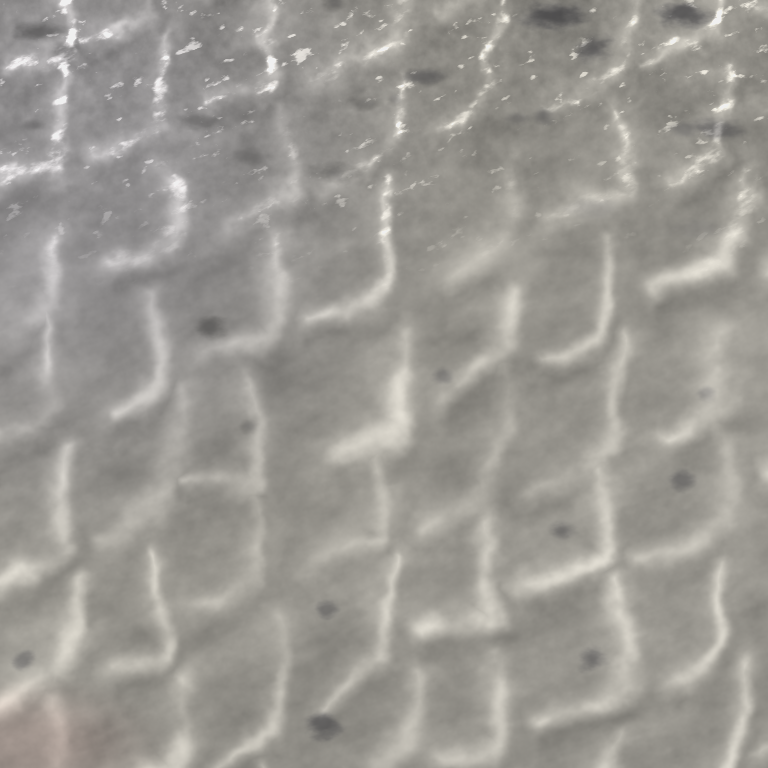
This texture is drawn by a WebGL 2 fragment shader. Its source:

```glsl
#version 300 es
precision highp float;
// Weathered grey hide: slanted rows of soft, hook-shaped pale ridges with pits and wet glints.

uniform vec2 u_resolution;
out vec4 fragColor;

const vec2 CELL = vec2(0.145, 0.165);
const float ROW_SLOPE = 0.42;

// Integer hash giving two values in 0..1
vec2 hash2(vec2 cell, uint seed) {
    uvec2 v = uvec2(ivec2(cell) + 4096) * 1664525u + seed * 747796405u + 1013904223u;
    v.x += v.y * 1664525u;
    v.y += v.x * 1664525u;
    v ^= v >> 16u;
    v.x += v.y * 1664525u;
    v.y += v.x * 1664525u;
    v ^= v >> 16u;
    return vec2(v >> 8u) / 16777216.0;
}

float valueNoise(vec2 p, uint seed) {
    vec2 i = floor(p), f = fract(p);
    f = f * f * (3.0 - 2.0 * f);
    float low = mix(hash2(i, seed).x, hash2(i + vec2(1, 0), seed).x, f.x);
    float high = mix(hash2(i + vec2(0, 1), seed).x, hash2(i + vec2(1, 1), seed).x, f.x);
    return mix(low, high, f.y);
}

float fbm(vec2 p, uint seed) {
    float sum = 0.0, gain = 0.53;
    for (uint k = 0u; k < 4u; k++) {
        sum += gain * valueNoise(p, seed + k);
        p = mat2(1.6, 1.2, -1.2, 1.6) * p;
        gain *= 0.5;
    }
    return sum;
}

// Distance to a segment that thins towards b
float taperedSegment(vec2 p, vec2 a, vec2 b, float taper) {
    vec2 ab = b - a;
    float h = clamp(dot(p - a, ab) / dot(ab, ab), 0.0, 1.0);
    return length(p - a - ab * h) + taper * h * h;
}

// x: bright crest, y: broad swelling around it
vec2 ridges(vec2 p, float width) {
    vec2 home = floor(vec2(p.x, p.y - ROW_SLOPE * p.x) / CELL);
    vec2 result = vec2(0.0);
    for (int j = -1; j <= 1; j++)
    for (int i = -1; i <= 1; i++) {
        vec2 id = home + vec2(i, j);
        vec2 shift = hash2(id, 1u) - 0.5, form = hash2(id, 2u), power = hash2(id, 3u);
        vec2 corner = (id + 0.5) * CELL;
        corner.y += ROW_SLOPE * corner.x;
        corner += shift * vec2(0.03, 0.04);
        vec2 top = corner + vec2(mix(-0.025, 0.03, form.x), mix(0.1, 0.15, form.y));
        vec2 tail = corner - vec2(mix(0.07, 0.11, power.y), mix(0.02, 0.05, form.x));

        // The bend is cut twice so the hook turns smoothly
        vec2 bendTop = mix(corner, top, 0.2), bendTail = mix(corner, tail, 0.25);
        vec2 middle = mix(corner, 0.5 * (bendTop + bendTail), 0.4);
        float upright = taperedSegment(p, bendTop, top, 0.004);
        float foot = taperedSegment(p, bendTail, tail, 0.003);
        float turn = min(taperedSegment(p, middle, bendTop, 0.0), taperedSegment(p, middle, bendTail, 0.0));
        float d = min(turn, min(upright, foot));
        float reach = width * mix(0.8, 1.3, shift.x + 0.5);
        float crest = exp(-d * d / (reach * reach)) * mix(0.45, 1.0, power.x);
        result = max(result, vec2(crest, exp(-d * d / 0.0009)));
    }
    return result;
}

// Scattered dark ovals with ragged edges
float pits(vec2 p, float spacing, float chance, vec2 radius, uint seed) {
    vec2 home = floor(p / spacing);
    float rough = 0.9 * (fbm(p * vec2(45.0, 80.0), seed) - 0.5), dark = 0.0;
    for (int j = -1; j <= 1; j++)
    for (int i = -1; i <= 1; i++) {
        vec2 id = home + vec2(i, j);
        vec2 place = hash2(id, seed), kind = hash2(id, seed + 1u);
        vec2 q = (p - (id + place) * spacing) / (radius * mix(0.5, 1.1, kind.y));
        float oval = 1.0 - smoothstep(0.2, 1.2, length(q) + rough);
        dark = max(dark, oval * step(kind.x, chance) * mix(0.4, 1.0, kind.y));
    }
    return dark;
}

void main() {
    vec2 p = gl_FragCoord.xy / min(u_resolution.x, u_resolution.y);
    float wet = smoothstep(0.6, 0.95, p.y + 0.15 * (fbm(p * 4.0, 11u) - 0.5));

    // Bend the lattice, more raggedly where it is wet
    vec2 bend = vec2(fbm(p * 8.0, 21u), fbm(p * 8.0, 31u)) - 0.5;
    vec2 ragged = vec2(fbm(p * 38.0, 41u), fbm(p * 38.0, 51u)) - 0.5;
    vec2 q = p + 0.065 * bend + mix(0.01, 0.022, wet) * ragged;

    // Ridges and the shade below them
    vec2 ridge = ridges(q, mix(0.0125, 0.0085, wet));
    float shade = ridges(q + vec2(-0.01, 0.026), 0.015).x;
    float wear = smoothstep(0.28, 0.62, fbm(p * 15.0, 61u));
    float crest = ridge.x * mix(0.3, 1.0, wear);

    // Mottled skin with slanted streaks and fine grain
    vec2 along = mat2(0.93, -0.37, 0.37, 0.93) * p;
    float tone = 0.572 + 0.14 * (fbm(p * 6.0, 71u) - 0.5);
    tone += 0.13 * (fbm(along * vec2(17.0, 34.0), 81u) - 0.5);
    tone += mix(0.05, 0.11, wet) * (fbm(p * 85.0, 91u) - 0.5);
    tone += 0.075 * ridge.y + 0.2 * crest - 0.06 * shade * (1.0 - ridge.x);

    // Broken sparkle on wet crests, with a few stray flecks
    float grain = fbm(along * vec2(48.0, 95.0), 101u);
    float glint = smoothstep(0.45, 0.72, grain) * smoothstep(0.15, 0.75, ridge.x);
    float fleck = smoothstep(0.7, 0.84, grain);
    tone += wet * (0.32 * glint + 0.3 * fleck) - 0.03 * wet;

    // Pits: small round ones everywhere, flat streaks where wet
    float pit = pits(p, 0.19, 0.5, vec2(0.023, 0.019), 111u) * 0.8;
    pit = max(pit, wet * pits(p, 0.13, 0.6, vec2(0.042, 0.017), 121u));
    tone = mix(tone, 0.27, pit * 0.8 * (1.0 - crest));

    // Warm grey, cooler at the upper left and rosy at the lower left
    vec3 color = tone * vec3(1.0, 0.982, 0.935);
    float cool = 1.0 - smoothstep(0.1, 0.6, length(p - vec2(0.05, 0.8)));
    color *= mix(vec3(1.0), vec3(0.985, 0.99, 1.045), max(cool, pit));
    float rosy = 1.0 - smoothstep(0.02, 0.14, length((p - vec2(0.04, 0.03)) * vec2(0.7, 1.4)));
    color *= mix(vec3(1.0), vec3(1.02, 0.96, 0.96), rosy);
    fragColor = vec4(clamp(color, 0.0, 0.94), 1.0);
}
```
